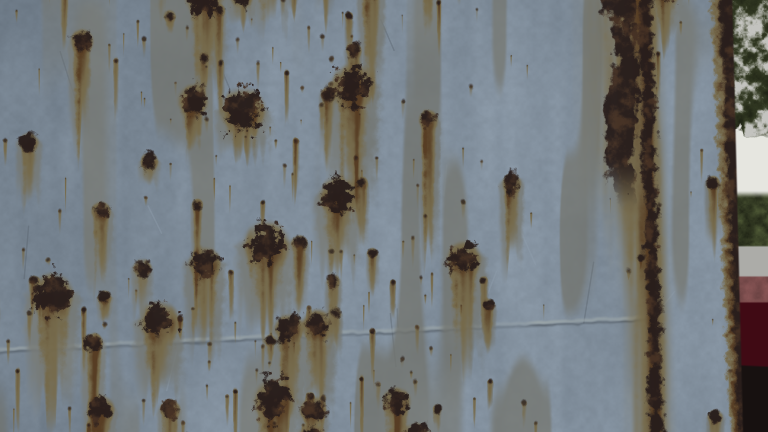
Reproduce this texture procedurally as a Shadertoy shader.

```glsl
const vec3 PAINT_SHADE = vec3(0.43, 0.48, 0.53);
const vec3 PAINT_LIGHT = vec3(0.54, 0.595, 0.65);
const vec3 DIRT = vec3(0.46, 0.47, 0.45);
const vec3 PALE_STAIN = vec3(0.46, 0.41, 0.28);
const vec3 DEEP_STAIN = vec3(0.34, 0.24, 0.14);
const vec3 RUST_DARK = vec3(0.15, 0.11, 0.105);
const vec3 RUST_BROWN = vec3(0.27, 0.19, 0.14);
const vec3 WELD_LIGHT = vec3(0.61, 0.65, 0.66);
const vec3 DAYLIGHT = vec3(0.90, 0.90, 0.88);
const vec3 LEAF = vec3(0.22, 0.25, 0.15);
const vec3 BRICK = vec3(0.48, 0.30, 0.30);
const vec3 CAR_RED = vec3(0.25, 0.04, 0.08);
const float SOFT = 0.003;
const float RUST_SOFT = 0.006;
const int SCRATCHES = 16;

vec3 hash3(vec2 p) {
    vec3 q = fract(vec3(p.xyx) * vec3(0.1031, 0.1030, 0.0973));
    q += dot(q, q.yxz + 33.33);
    return fract((q.xxy + q.yzz) * q.zyx);
}

float noise(vec2 p) {
    vec2 i = floor(p), f = fract(p);
    f = f * f * (3.0 - 2.0 * f);
    vec2 e = vec2(0.0, 1.0);
    return mix(mix(hash3(i).x, hash3(i + e.yx).x, f.x),
               mix(hash3(i + e.xy).x, hash3(i + e.yy).x, f.x), f.y);
}

float fbm(vec2 p) {
    float sum = 0.0, amp = 0.53;
    for (int i = 0; i < 4; i++) {
        sum += amp * noise(p);
        p = p * 2.03 + 17.3;
        amp *= 0.5;
    }
    return sum;
}

float below(float edge, float v, float soft) { return 1.0 - smoothstep(edge - soft, edge + soft, v); }

float segment(vec2 p, vec2 a, vec2 b) {
    vec2 d = b - a;
    return length(p - a - d * clamp(dot(p - a, d) / dot(d, d), 0.0, 1.0));
}

// Ragged spots with runs below them: x = rust, y = stain, z = faint dirt
vec3 rustLayer(vec2 p, float cell, vec2 radii, float density, float rag, float seed) {
    vec2 id = floor(p / cell);
    float rust = 0.0, clean = 1.0, dirt = 0.0;
    for (int y = -1; y <= 2; y++)
    for (int x = -1; x <= 1; x++) {
        vec2 g = id + vec2(x, y);
        vec3 place = hash3(g + seed), look = hash3(g + seed + 57.0);
        vec2 centre = (g + 0.05 + 0.9 * place.xy) * cell;
        float cluster = (centre.x - 0.70) / 0.32;
        float chance = density * mix(0.6, 1.45, exp(-cluster * cluster));
        chance *= 1.0 - 0.5 * smoothstep(1.05, 1.15, centre.x);
        if (place.z > chance) continue;

        float r = mix(radii.x, radii.y, look.x * look.x);
        vec2 d = p - centre;
        float dist = length(d * vec2(1.0, mix(0.75, 1.05, look.y))) - (rag - 0.5) * r * 1.7;
        rust = max(rust, below(r * 0.95, dist, min(RUST_SOFT, SOFT + 0.1 * r)));

        // Each run splits into threads of differing length
        float thread = noise(vec2(p.x * 110.0, g.y * 7.0 + p.y * 3.0));
        float t = -d.y / (cell * mix(0.35, 1.9, look.z) * mix(0.7, 1.2, thread));
        float width = r * mix(1.3, 0.75, clamp(t, 0.0, 1.0));
        float side = abs(d.x + (rag - 0.5) * r * 0.4);
        float fade = smoothstep(-0.1, 0.05, t) * pow(clamp(1.0 - t, 0.0, 1.0), 0.7);
        float run = fade * (1.0 - smoothstep(width * 0.1, width + SOFT, side));
        float halo = 0.5 * (1.0 - smoothstep(r * 0.7, r * 1.6, length(d)));
        clean *= (1.0 - run * mix(0.6, 1.15, thread)) * (1.0 - halo);
        dirt = max(dirt, fade * (1.0 - smoothstep(r * 0.6, r * 2.1, side)));
    }
    return vec3(rust, 1.0 - max(clean, 0.0), dirt);
}

// Narrow view past the edge of the panel
vec3 outdoors(vec2 p) {
    float leaves = fbm(p * 45.0);
    vec3 c = mix(CAR_RED, RUST_DARK * 0.6, below(0.22, abs(p.y - 0.02 + p.x * 0.05), SOFT));
    c = mix(c, BRICK * (0.8 + 0.4 * leaves), 1.0 - below(0.30, p.y, SOFT));
    c = mix(c, DAYLIGHT * 0.75, 1.0 - below(0.36, p.y, SOFT));
    c = mix(c, LEAF * (0.3 + 1.4 * leaves), 1.0 - below(0.43, p.y, SOFT));
    c = mix(c, DAYLIGHT, 1.0 - below(0.55, p.y, 0.01));
    vec3 tree = mix(LEAF * (0.4 + leaves), DAYLIGHT * 0.85, smoothstep(0.45, 0.75, leaves));
    return mix(c, tree, 1.0 - below(0.69, p.y + 0.06 * (leaves - 0.5), 0.006));
}

void mainImage(out vec4 fragColor, in vec2 fragCoord) {
    vec2 p = fragCoord / iResolution.y;
    float rag = fbm(p * 72.0), grime = fbm(p * 5.0);
    float fibre = noise(p * vec2(85.0, 5.0)), brushed = noise(p * vec2(38.0, 3.0));

    // Weathered paint
    float light = 0.25 + 0.5 * smoothstep(0.0, 0.9, p.x) + 0.6 * (grime - 0.5);
    light += 0.25 * (brushed - 0.5) - 0.25 * smoothstep(0.75, 1.05, p.y);
    vec3 c = mix(PAINT_SHADE, PAINT_LIGHT, clamp(light, 0.0, 1.0));
    c *= 0.96 + 0.08 * rag;
    for (int i = 0; i < SCRATCHES; i++) {
        vec3 h = hash3(vec2(float(i), 91.0)), k = hash3(vec2(float(i), 23.0));
        vec2 a = h.xy * vec2(1.65, 1.0);
        float line = 1.0 - smoothstep(0.0004, 0.003, segment(p, a, a + vec2(k.x - 0.5, 0.4 + k.y) * 0.1));
        c = mix(c, h.z > 0.5 ? PAINT_LIGHT * 1.05 : PAINT_SHADE * 0.75, line * 0.35);
    }

    // Scattered rust in three sizes
    vec3 big = rustLayer(p, 0.175, vec2(0.018, 0.044), 0.56, rag, 3.0);
    vec3 mid = rustLayer(p, 0.10, vec2(0.004, 0.017), 0.40, rag, 41.0);
    vec3 fine = rustLayer(p, 0.043, vec2(0.0005, 0.006), 0.17, rag, 83.0);
    float rust = max(big.x, max(mid.x, fine.x * 0.75));
    float stain = 1.0 - (1.0 - big.y) * (1.0 - 0.85 * mid.y) * (1.0 - 0.5 * fine.y);
    float dirt = max(big.z, 0.8 * mid.z);
    dirt = max(dirt, 0.7 * smoothstep(0.56, 0.85, noise(p * vec2(19.0, 2.2) + 5.0)));

    // Upright seam with a corroded patch along its upper left
    float seam = p.x - (1.52 - 0.027 * p.y);
    float upper = smoothstep(0.5, 0.64, p.y), blotch = fbm(p * vec2(17.0, 9.0) + 4.0);
    float ragged = (rag - 0.5) * 0.035;
    rust = max(rust, below(0.014, abs(seam) + ragged, RUST_SOFT));
    float patchEdge = abs(seam + 0.045) + ragged + (blotch - 0.5) * 0.13;
    rust = max(rust, upper * below(0.032, patchEdge, RUST_SOFT));
    float bleed = exp(-abs(seam) / (seam < 0.0 ? 0.032 + 0.035 * smoothstep(0.25, 0.7, p.y) : 0.018));
    stain = max(stain, bleed * 1.1);

    // Rusted outer edge
    float edge = p.x - (1.72 - 0.025 * p.y);
    float rim = edge + 0.010 + 0.020 * p.y + ragged * 0.7;
    rust = max(rust, 1.0 - below(0.0, rim, RUST_SOFT));
    stain = max(stain, 0.8 * smoothstep(-0.03, 0.0, rim));

    // Weld bead with its shadow, worn unevenly
    float weld = p.y - (0.19 + 0.05 * p.x) + 0.004 * (noise(p * 65.0) - 0.5);
    float onWeld = below(-0.012, seam, SOFT) * mix(0.35, 1.0, noise(p * 24.0));
    c = mix(c, PAINT_SHADE * 0.6, 0.6 * onWeld * below(0.003, abs(weld + 0.006), 0.004));
    c = mix(c, WELD_LIGHT, 0.9 * onWeld * below(0.004, abs(weld - 0.001), 0.004));

    // Dirt, stain ramp, then solid rust
    stain *= mix(0.65, 1.15, fibre) * mix(0.85, 1.1, rag);
    c = mix(c, DIRT * (0.94 + 0.12 * grime), 0.8 * smoothstep(0.05, 0.5, dirt));
    c = mix(c, PALE_STAIN, smoothstep(0.04, 0.42, stain) * 0.92);
    c = mix(c, DEEP_STAIN, smoothstep(0.38, 0.85, stain));
    vec3 crust = mix(RUST_DARK, RUST_BROWN, smoothstep(0.45, 0.8, fbm(p * 42.0 + 9.0)));
    c = mix(c, crust, rust * 0.95);

    c = mix(outdoors(p), c, below(0.0, edge, SOFT));
    fragColor = vec4(c, 1.0);
}
```
